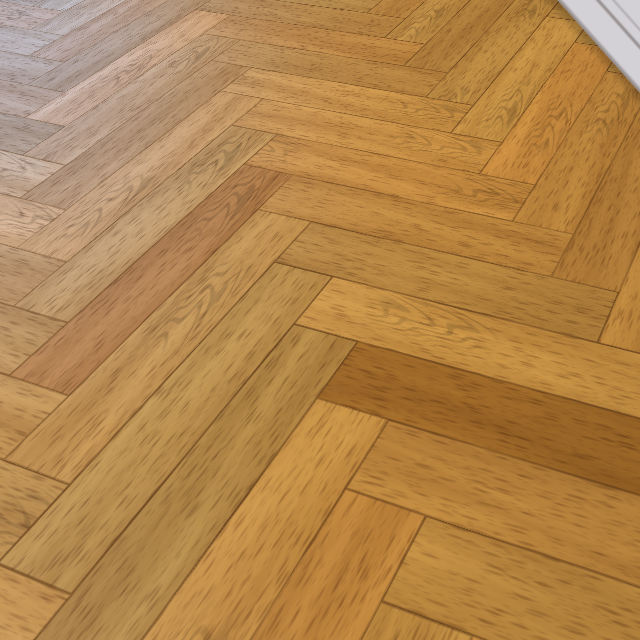
Reproduce this texture procedurally as a three.js fragment shader.

```glsl
varying vec2 vUv;

#define PLANK_RATIO 5.0
#define TILT_ALONG 0.0515
#define TILT_ACROSS -0.0208
#define GAP_WIDTH 0.026
#define TONE_SPREAD 0.13
#define STREAK_DEPTH 0.075
#define PORE_DEPTH 0.20
#define RING_DEPTH 0.13
#define DARK_PLANK vec3(-4.0, 0.0, 1.0)
#define RED_PLANK vec3(-1.0, -1.0, 0.0)

const vec2 VANISH_UP = vec2(1.469, 1.723);
const vec2 VANISH_LEFT = vec2(-3.32, 1.529);
const vec2 SPINE_CORNER = vec2(0.458, 0.727);

const vec3 OAK = vec3(0.745, 0.537, 0.25);
const vec3 HAZE = vec3(0.755, 0.665, 0.625);
const vec3 SKY_GLARE = vec3(0.70, 0.69, 0.73);
const vec3 GAP = vec3(0.36, 0.22, 0.09);
const vec3 PAINT = vec3(0.83, 0.82, 0.84);
const vec3 PAINT_SHADE = vec3(0.60, 0.57, 0.57);

float hash(vec2 p) {
  return fract(sin(dot(p, vec2(127.1, 311.7))) * 4375.85);
}

// Canvas point to floor units, one unit per plank width
vec2 floorPoint(vec2 uv) {
  vec3 a = TILT_ALONG * vec3(VANISH_UP, 1.0);
  vec3 b = TILT_ACROSS * vec3(VANISH_LEFT, 1.0);
  vec3 c = vec3(SPINE_CORNER, 1.0);
  vec3 ray = vec3(uv, 1.0);
  return vec2(dot(ray, cross(b, c)), dot(ray, cross(c, a))) / dot(ray, cross(a, b));
}

// Gives position along and across a plank; id holds lane, repeat, direction
vec2 herringbone(vec2 p, out vec3 id) {
  float period = 2.0 * PLANK_RATIO;
  float lane = floor(p.y);
  float s = p.x + lane + 1.0;
  float along = mod(s, period) - PLANK_RATIO;
  if (along >= 0.0) {
    id = vec3(lane, floor(s / period), 0.0);
    return vec2(along, fract(p.y));
  }
  lane = floor(p.x);
  s = p.y + lane + 1.0;
  id = vec3(lane, floor(s / period), 1.0);
  return vec2(mod(s, period), fract(p.x));
}

// Layered sines stretched along the plank
float streaks(vec2 g) {
  float sum = 0.0, amp = 0.5;
  vec2 q = g * vec2(0.7, 5.0);
  for (int i = 0; i < 5; i++) {
    sum += amp * sin(q.y + 1.6 * sin(q.x + 0.35 * q.y));
    q = q * vec2(1.5, 1.9) + vec2(2.3, 0.4 * q.x + 1.7);
    amp *= 0.72;
  }
  return sum;
}

// Cellular noise: scattered slim pores of varied strength
float pores(vec2 g) {
  vec2 cell = floor(g);
  float dark = 0.0;
  for (int y = -1; y <= 1; y++) {
    for (int x = -1; x <= 1; x++) {
      vec2 c = cell + vec2(float(x), float(y));
      vec2 centre = c + vec2(hash(c), hash(c + 37.3));
      float strength = smoothstep(0.45, 1.0, hash(c + 71.9));
      dark = max(dark, strength * (1.0 - smoothstep(0.1, 0.6, length(g - centre))));
    }
  }
  return dark;
}

// Arched growth rings on some planks
float rings(vec2 g, float seed) {
  float side = g.y - 0.3 - 0.4 * seed;
  float wave = 3.0 * g.x + 32.0 * side * side + 0.5 * sin(g.x * 7.0 + g.y * 19.0);
  float patchMask = smoothstep(0.1, 0.8, sin(g.x * 1.3 + seed * 40.0));
  patchMask *= 1.0 - smoothstep(0.2, 0.5, abs(side));
  return patchMask * smoothstep(0.1, 0.9, sin(wave * 4.0)) * step(0.45, seed);
}

void main() {
  vec3 id;
  vec2 plank = herringbone(floorPoint(vUv), id);
  float seed = hash(id.xy + id.z * 19.7);
  float tint = hash(id.yx + id.z * 8.3 + 5.1);
  vec2 grain = plank + vec2(seed, tint) * vec2(17.0, 9.0);

  // Window glare fades from the upper left
  vec2 far = vec2(vUv.x, 1.0 - vUv.y);
  float sheen = exp(-7.0 * far.x * far.x - 3.2 * far.y * far.y);
  sheen = max(sheen, 0.22 * (1.0 - smoothstep(0.0, 0.65, far.x)));
  vec3 wood = mix(OAK, HAZE, sheen);
  wood = mix(wood, SKY_GLARE, 0.8 * exp(-18.0 * dot(far, far)));
  wood *= 1.0 - 0.06 * smoothstep(0.6, 1.0, vUv.x);

  // Plank tones
  wood *= 1.0 + TONE_SPREAD * (seed - 0.5);
  wood *= mix(vec3(1.02, 0.98, 0.95), vec3(0.99, 1.02, 1.03), tint);
  float darkPlank = 1.0 - step(0.1, distance(id, DARK_PLANK));
  float redPlank = 1.0 - step(0.1, distance(id, RED_PLANK));
  wood *= mix(vec3(1.0), vec3(0.85, 0.79, 0.66), darkPlank);
  wood *= mix(vec3(1.0), vec3(0.93, 0.87, 0.87), redPlank);

  // Grain
  float streak = streaks(grain);
  wood *= 1.0 + STREAK_DEPTH * streak * vec3(0.7, 0.95, 1.25);
  float pore = pores(grain * vec2(3.5, 24.0)) + 0.5 * pores(grain * vec2(8.0, 42.0));
  wood *= 1.0 - PORE_DEPTH * pore * vec3(0.8, 1.0, 1.1);
  wood *= 1.0 - RING_DEPTH * rings(plank, seed);

  // Seams of uneven darkness
  vec2 inset = min(plank, vec2(PLANK_RATIO, 1.0) - plank);
  float seam = 1.0 - smoothstep(0.004, GAP_WIDTH, min(inset.x, inset.y));
  float seamDepth = 0.35 + 0.35 * tint + 0.15 * sin(plank.x * 2.7 + seed * 30.0);
  vec3 color = mix(wood, mix(GAP, wood, 0.5 * sheen), seam * seamDepth);

  // Painted skirting board with moulded lines
  float board = dot(vUv - vec2(0.87, 1.0), vec2(0.747, 0.665));
  float groove = 1.0 - smoothstep(0.0, 0.005, abs(board - 0.048));
  groove += 0.5 * (1.0 - smoothstep(0.0, 0.004, abs(board - 0.066)));
  groove += 1.0 - smoothstep(0.002, 0.009, board);
  vec3 paint = mix(PAINT, PAINT_SHADE, clamp(groove, 0.0, 1.0));
  color *= 1.0 - 0.2 * smoothstep(-0.02, 0.0, board);
  color = mix(color, paint, smoothstep(-0.001, 0.002, board));

  gl_FragColor = vec4(color, 1.0);
}
```
